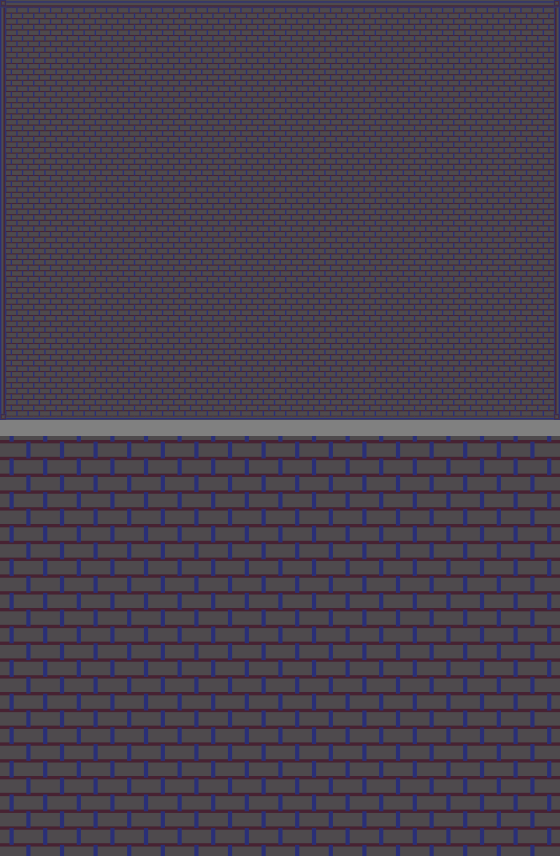
Top, the full canvas; bottom, a detail of the centre.
Give the GLSL for this pattern, as a Shadertoy shader.

```glsl
// A dim brick wall in running bond: 75 courses of 50 bricks, with dark red
// bed joints and blue upright joints, inside a thin frame with corner blocks.
// Every line is a filtered bar, repeated by mod; the canvas is 600 units high.

const vec3 BRICK = vec3(0.304, 0.292, 0.302);
const vec3 BED_RED = vec3(0.280, 0.135, 0.195);
const vec3 JOINT_BLUE = vec3(0.165, 0.185, 0.465);

float pixelSize;

// Coverage of a bar of the given width, at signed distance d from its centre
float bar(float d, float width) {
    return clamp((0.5 * width - abs(d)) / pixelSize + 0.5, 0.0, 1.0);
}

// The same bar, repeated along an axis
float repeatedBar(float x, float centre, float period, float width) {
    float d = mod(x - centre + 0.5 * period, period) - 0.5 * period;
    return bar(d, width);
}

float stepAA(float edge, float x) {
    return clamp((x - edge) / pixelSize + 0.5, 0.0, 1.0);
}

vec3 brickWall(vec2 p) {
    vec3 col = mix(BRICK, BED_RED, repeatedBar(p.y, 2.7, 8.0, 1.6));

    // Alternate courses shift their upright joints by half a brick
    float course = repeatedBar(p.y, 14.7, 16.0, 8.0);
    float joint = mix(repeatedBar(p.x, 0.2, 16.0, 2.0),
                      repeatedBar(p.x, 8.2, 16.0, 2.0), course);
    return mix(col, JOINT_BLUE, joint);
}

// Side rails: blue outer line, red inner line, thin blue lip
vec3 sideRail(float side) {
    vec3 col = mix(BRICK, JOINT_BLUE, bar(side - 1.0, 2.0));
    col = mix(col, BED_RED, bar(side - 6.0, 2.0));
    return mix(col, JOINT_BLUE, bar(side - 7.7, 1.4));
}

// Top rail: blue line in the middle, red line and blue lip below
vec3 topRail(float depth) {
    vec3 col = mix(BRICK, JOINT_BLUE, bar(depth - 2.8, 1.8));
    col = mix(col, BED_RED, bar(depth - 8.6, 2.0));
    return mix(col, JOINT_BLUE, bar(depth - 10.3, 1.4));
}

// Corner block: a brick-coloured square with a red and blue outline
vec3 cornerBlock(vec2 q) {
    float edge = max(abs(q.x - 4.5), abs(q.y - 4.5));
    vec3 col = mix(BRICK, BED_RED, bar(edge - 3.0, 1.6));
    return mix(col, JOINT_BLUE, bar(edge - 4.2, 1.4));
}

void mainImage(out vec4 fragColor, in vec2 fragCoord) {
    pixelSize = 600.0 / iResolution.y;

    // Units run from the upper left corner
    vec2 size = iResolution.xy * pixelSize;
    vec2 p = vec2(fragCoord.x, iResolution.y - fragCoord.y) * pixelSize;
    float side = min(p.x, size.x - p.x);
    float bottom = size.y - p.y;

    vec3 col = brickWall(p);

    // Frame
    col = mix(sideRail(side), col, stepAA(8.4, side));
    col = mix(topRail(p.y), col, stepAA(11.0, p.y));
    vec3 sill = mix(BRICK, JOINT_BLUE, bar(bottom - 2.0, 2.0));
    col = mix(sill, col, stepAA(5.0, bottom));

    // Corner blocks over the rail ends
    vec2 corner = vec2(side, min(p.y, bottom));
    col = mix(cornerBlock(corner), col, stepAA(9.0, max(corner.x, corner.y)));

    fragColor = vec4(col, 1.0);
}
```
